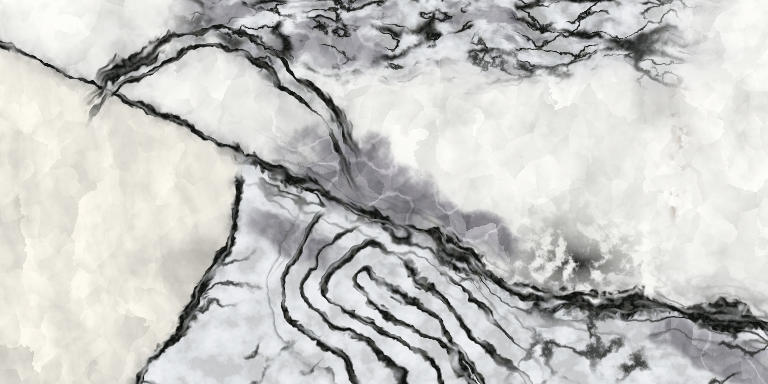
Write a Shadertoy shader that draws this texture.

```glsl
// White marble: cream crystal fields cut by dark fibrous veins, smoky quartz and
// folded bands. Veins are curves measured in a noise-warped plane; crystals are
// tilted Voronoi facets over gradient noise.

vec2 hash2(vec2 p) {
  vec3 q = fract(p.xyx * vec3(.1031, .1030, .0973));
  q += dot(q, q.yzx + 33.33);
  return fract((q.xx + q.yz) * q.zy);
}

float corner(vec2 cell, vec2 offset) {
  return dot(hash2(cell) * 2. - 1., offset);
}

// Gradient noise
float noise(vec2 p) {
  vec2 i = floor(p), f = p - i, e = vec2(1, 0);
  vec2 u = f * f * f * (f * (f * 6. - 15.) + 10.);
  return mix(mix(corner(i, f), corner(i + e, f - e), u.x),
             mix(corner(i + e.yx, f - e.yx), corner(i + 1., f - 1.), u.x), u.y);
}

float fbm(vec2 p) {
  float sum = 0., amp = 1.;
  for (int i = 0; i < 5; i++) {
    sum += amp * noise(p);
    p = mat2(1.6, 1.2, -1.2, 1.6) * p + 5.3;
    amp *= .55;
  }
  return sum;
}

// Each Voronoi cell is a plane with its own tilt
float facets(vec2 p) {
  float near = 9., shade = 0.;
  for (int k = 0; k < 9; k++) {
    vec2 c = floor(p) + vec2(k % 3 - 1, k / 3 - 1), h = hash2(c), away = p - c - h;
    float d = dot(away, away);
    if (d < near) { near = d; shade = h.x - .5 + corner(c + 7., away); }
  }
  return shade;
}

float below(float limit, float soft, float v) {
  return 1. - smoothstep(limit - soft, limit + soft, v);
}

// Ragged streak; d = signed distance, s = position along the vein
float vein(float d, float s, float width) {
  float swell = max(.35, 1. + 1.7 * noise(vec2(s * 8., width * 400.)));
  float rag = noise(vec2(s * 40., d * 45.)) + noise(vec2(s * 85., d * 90.));
  float fibre = noise(vec2(s * 15., d * 80.));
  return below(.8, .3, abs(d) / (width * swell) + .6 * rag) * clamp(.8 + 1.9 * fibre, 0., 1.);
}

// Thin line where a noise value crosses zero
float crack(float n, float width) {
  return 1. - smoothstep(0., width, abs(n));
}

float blot(vec2 q, vec2 radius, float rough) {
  q.y += .4 * q.x;
  return below(.9, .3, length(q / radius) + .6 * rough);
}

void mainImage(out vec4 fragColor, in vec2 fragCoord) {
  vec2 p = fragCoord / iResolution.xy * vec2(2, 1);
  vec2 w = p + .045 * vec2(fbm(p * 4.), fbm(p * 4. + 19.));
  w += .008 * vec2(fbm(p * 19.), fbm(p * 19. + 31.));
  float cloud = fbm(p * 5. + 3.), rough = fbm(p * 11.), grain = fbm(p * 34.);
  float crystal = facets(mat2(9, 3, -2, 6) * w + .3 * rough);
  float chips = facets(mat2(21, 9, -8, 15) * w);

  // Vein guides: long diagonal, left branch, upper arch
  float dMain = (w.y - .9 + .48 * w.x - .2 * smoothstep(1.35, 2., w.x)) * .9;
  float dLeft = w.x - .62 + .25 * pow(max(.55 - w.y, 0.) / .55, 1.7);
  float bend = w.x - .53;
  float dArch = (w.y - .92 + 1.9 * bend * bend) / sqrt(1. + 14. * bend * bend);
  float under = below(0., .02, dMain), broken = under * smoothstep(-.02, .02, dLeft);
  float plain = under - broken, heavy = smoothstep(.58, .72, w.x);
  float archSpan = smoothstep(.2, .3, w.x) * below(.93, .04, w.x);
  float leftSpan = below(.54, .03, w.y);
  float band = smoothstep(.42, .6, w.x) * below(1.75, .22, w.x)
    * smoothstep(.76, .88, w.y + .05 * cloud) * smoothstep(-.03, .02, dArch + .4 * max(bend, 0.));
  float milky = max(broken, band);

  // Cream crystal ground, streaked on the left
  float streak = fbm(vec2((w.x + .25 * w.y) * 22., w.y * 3.));
  float light = .945 - .1 * smoothstep(.05, .7, cloud) + .05 * crystal + .035 * chips
    + .04 * rough + .025 * grain + plain * (.05 * streak - .02);
  light = mix(light, .965 + .05 * (rough + grain), milky);
  vec3 tint = mix(vec3(1, .998, .985), vec3(1, .985, .945), plain);
  vec3 col = min(light, .99) * mix(tint, vec3(.99, 1, 1.01), milky);

  // Smoky quartz, mottled and cloudy at the rim
  float smoke = blot(w - vec2(.95, .53), vec2(.21, .11), rough);
  smoke = max(smoke, blot(w - vec2(.76, .38), vec2(.13, .06), rough));
  smoke = max(smoke, blot(w - vec2(1.2, .41), vec2(.17, .05), rough));
  smoke = max(smoke, blot(w - vec2(1.87, .08), vec2(.18, .06), rough));
  smoke = max(smoke, band * smoothstep(0., .35, fbm(w * vec2(5, 13) + 8.) + .15 * below(1.1, .3, w.x)));
  vec3 quartz = vec3(.55, .54, .57) + .13 * crystal + .1 * chips + .14 * rough + .08 * grain;
  quartz += .18 * crack(noise(w * 8.) + .1 * rough, .05);
  col = mix(col, quartz, smoke * clamp(.9 + .5 * rough, 0., 1.));

  // Nested hooks: contours around a slanted half line
  vec2 q = mat2(.73, .68, -.68, .73) * (w - vec2(.96, .27));
  float hook = (q.x > 0. ? abs(q.y) : length(q)) + .045 * noise(w * 6.);
  float lane = hook / .06 + .1, ring = (fract(lane) - .5) * .06;
  float folds = broken * below(.25, .03, hook) * below(-.06, .02, dMain) * below(1.35, .1, w.x);

  // Dark veins and the crack network between them
  float ink = vein(dMain, w.x, mix(.009, .026, heavy));
  float strand = crack(noise(vec2(w.x * 7., dMain * 30.)) + .15 * rough, .13);
  ink = max(ink, heavy * strand * exp(-abs(dMain + .02) / .035));
  ink = max(ink, leftSpan * vein(dLeft, w.y, .017));
  ink = max(ink, archSpan * max(vein(dArch, w.x + 7., .019), vein(dArch + .045, w.x, .01)));
  ink = max(ink, folds * vein(ring, q.x + floor(lane) * 3.7, .011));
  float seams = max(crack(noise(w * vec2(4, 14)) + .1 * rough, .1),
                    crack(noise(w * vec2(9, 25)) + .2 * grain, .08));
  ink = max(ink, band * seams * smoothstep(-.35, .25, rough + cloud));
  float net = crack(noise(w * vec2(8, 12) + 2.) + .12 * grain, .09);
  ink = max(ink, .75 * (broken - folds) * smoothstep(-.1, .3, cloud) * net);
  float knot = exp(-18. * length((w - vec2(1.49, .32)) * vec2(.7, 1)));
  ink = max(ink, knot * smoothstep(-.4, .3, rough + grain));

  // Blue grey haze hugging the veins
  float haze = exp(-abs(dMain) / mix(.018, .045, heavy));
  haze = max(haze, leftSpan * exp(-abs(dLeft) / .025));
  haze = max(haze, archSpan * exp(-abs(dArch + .02) / .04));
  haze = max(haze, max(.55 * band, folds * exp(-abs(ring) / .009)));
  haze = max(haze, .35 * broken) * clamp(.6 + 1.2 * rough + .7 * grain, 0., 1.);
  col = mix(col, vec3(.48, .50, .53) + .15 * grain, .85 * haze);

  // Rust: a vertical seam and flecks
  float rust = exp(-abs(w.x - 1.76) / .015) * below(.17, .06, abs(w.y - .61));
  rust = max(rust, .6 * haze) * smoothstep(-.1, .5, rough + grain);
  col = mix(col, vec3(.43, .37, .28), .5 * rust);

  vec3 stone = mix(vec3(.05, .06, .05), vec3(.3, .3, .28), smoothstep(-.1, .6, grain));
  col = mix(col, stone, clamp(ink * (1.05 + .6 * grain), 0., 1.));
  fragColor = vec4(clamp(col, 0., 1.), 1.);
}
```
